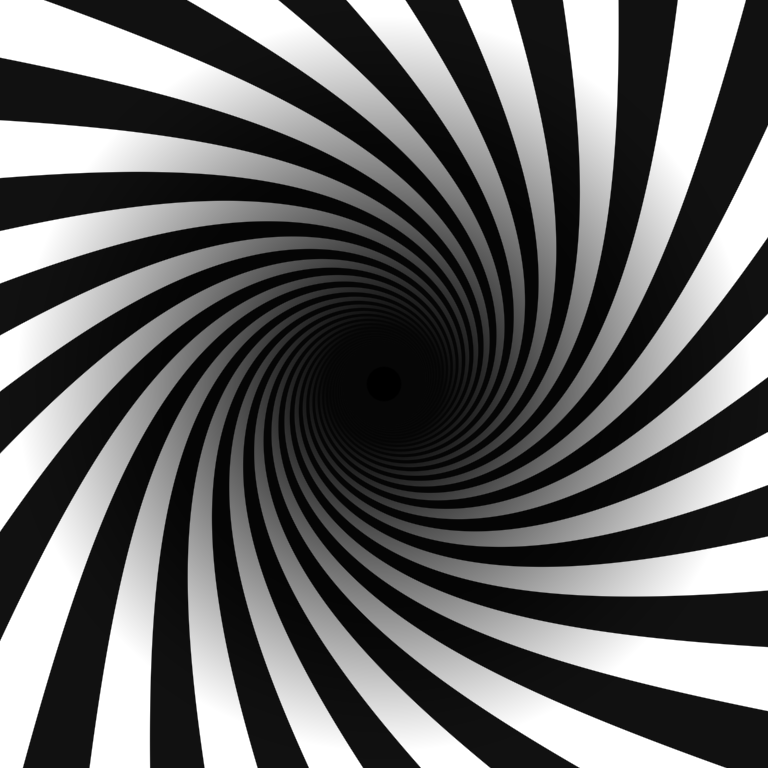
Write a WebGL 2 fragment shader that draws this background.

```glsl
#version 300 es
precision highp float;

uniform vec2 u_resolution;
out vec4 outColor;

const float TAU = 6.2831853;
const float ARMS = 21.0;
const float TWIST = 0.3646;
const float WHITE_HALF_WIDTH = 0.253;
const float HOLE_RADIUS = 0.0225;

// Arm coordinate: whole numbers lie on the middle of each dark arm
float armCoordinate(vec2 p, float radius, float arms, float twist) {
    float clockwiseAngle = atan(p.x, p.y);
    return arms / TAU * (clockwiseAngle - twist / radius);
}

// Change of the arm coordinate across a given distance
float armFootprint(float radius, float arms, float twist, float span) {
    return arms / TAU * length(vec2(1.0, twist / radius)) / radius * span;
}

// Smooth stripe coverage that settles to its mean where arms get too fine
float stripeCoverage(float coordinate, float halfWidth, float footprint) {
    float offset = abs(fract(coordinate) - 0.5);
    float coverage = clamp((halfWidth - offset) / footprint + 0.5, 0.0, 1.0);
    return mix(coverage, 2.0 * halfWidth, smoothstep(0.45, 0.95, footprint));
}

// Light arms fade evenly into the depth
float lightTone(float radius) {
    return clamp(2.4 * (radius - 0.062), 0.03, 1.0);
}

// Dark arms lift slightly toward the rim
float darkTone(float radius) {
    return mix(0.018, 0.065, smoothstep(0.25, 0.5, radius));
}

void main() {
    float canvasSize = min(u_resolution.x, u_resolution.y);
    vec2 p = (gl_FragCoord.xy - 0.5 * u_resolution) / canvasSize;
    float pixel = 1.0 / canvasSize;
    float radius = max(length(p), 0.0001);

    // Spiral arms
    float coordinate = armCoordinate(p, radius, ARMS, TWIST);
    float footprint = armFootprint(radius, ARMS, TWIST, 1.3 * pixel);
    float coverage = stripeCoverage(coordinate, WHITE_HALF_WIDTH, footprint);
    float tone = mix(darkTone(radius), lightTone(radius), coverage);

    // Central hole
    float edge = max(0.0015, pixel);
    tone *= smoothstep(HOLE_RADIUS - edge, HOLE_RADIUS + edge, radius);

    outColor = vec4(vec3(tone), 1.0);
}
```
